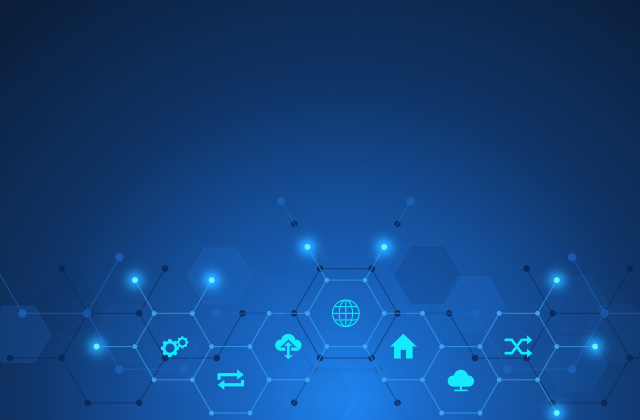
This background is drawn by a WebGL 2 fragment shader. Its source:

```glsl
#version 300 es
precision highp float;

uniform vec2 u_resolution;
out vec4 fragColor;

// Lengths are fractions of the canvas height
const vec2 CENTER = vec2(0.8234, 0.254);
const vec2 GLOW_CENTER = vec2(0.813, 0.045);
const float CELL_SIDE = 0.0913;
const float DARK_SIDE = 0.123;
const float BLUE_SIDE = 0.154;
const float PANEL_SIDE = 0.0775;
const float ICON_SIZE = 0.0317;
const float LINE = 0.0013;
const float GRAIN = 0.006;
const vec3 NIGHT = vec3(0.04, 0.12, 0.235);
const vec3 NAVY = vec3(0.06, 0.205, 0.405);
const vec3 ROYAL = vec3(0.08, 0.30, 0.59);
const vec3 AZURE = vec3(0.095, 0.385, 0.74);
const vec3 CORE = vec3(0.13, 0.56, 1.0);
const vec3 DARK_NET = vec3(0.03, 0.13, 0.31);
const vec3 BLUE_NET = vec3(0.11, 0.40, 0.76);
const vec3 SKY = vec3(0.24, 0.67, 0.95);
const vec3 CYAN = vec3(0.08, 0.92, 0.98);

// Links of the right half, in half sides and half heights of a hexagon
const vec4 LINKS[9] = vec4[9](
  vec4(1, 1, 2, 2), vec4(2, 0, 4, 0), vec4(4, 0, 5, -1),
  vec4(5, -1, 7, -1), vec4(7, -1, 8, 0), vec4(8, 0, 7, 1),
  vec4(8, 0, 10, 0), vec4(10, 0, 11, 1), vec4(1, -1, 2, -2));

// Panels: center and strength, negative for shade
const vec3 PANELS[12] = vec3[12](
  vec3(0.524, 0.343, 0.9), vec3(0.655, 0.276, 0.3), vec3(1.125, 0.274, 0.9),
  vec3(1.018, 0.345, -0.4), vec3(0.044, 0.204, 0.6), vec3(0.159, 0.274, -0.2),
  vec3(1.369, 0.276, 0.3), vec3(1.369, 0.133, 0.4), vec3(0.417, 0.133, 0.3),
  vec3(0.764, 0.058, 0.5), vec3(0.298, 0.206, 0.25), vec3(1.468, 0.206, 0.25));

float hash(vec2 p) { return fract(sin(dot(p, vec2(127.1, 311.7))) * 43758.5453); }
float fill(float d) { return clamp(0.5 - d * u_resolution.y, 0.0, 1.0); }
float box(vec2 p, vec2 b) { vec2 d = abs(p) - b; return max(d.x, d.y); }
float segment(vec2 p, vec2 a, vec2 b) {
  vec2 ab = b - a;
  return length(p - a - ab * clamp(dot(p - a, ab) / dot(ab, ab), 0.0, 1.0));
}
float hexagon(vec2 p, float side) {
  p = abs(p);
  return max(p.y, dot(p, vec2(0.866, 0.5))) - 0.866 * side;
}
float corners(vec2 p, float side) {
  p = abs(p);
  return min(length(p - vec2(side, 0.0)), length(p - side * vec2(0.5, 0.866)));
}
vec2 lattice(vec2 v, float side) { return v * side * vec2(0.5, 0.866); }

// Line and node distances of a mirrored network
vec2 network(vec2 p, float side) {
  vec2 d = vec2(abs(hexagon(p, side)), corners(p, side));
  for (int i = 0; i < 9; i++) {
    vec2 a = lattice(LINKS[i].xy, side), b = lattice(LINKS[i].zw, side);
    d = min(d, vec2(segment(p, a, b), min(length(p - a), length(p - b))));
  }
  return d;
}

// Icon parts, in icon half widths
float arrowHead(vec2 p, float len, float w) {
  return max(-len - p.x, (p.x * w + abs(p.y) * len) / length(vec2(len, w)));
}
float gear(vec2 p, float r) {
  float teeth = smoothstep(-0.3, 0.3, cos(8.0 * atan(p.y, p.x)));
  return max(length(p) - r * (0.82 + 0.18 * teeth), r * 0.5 - length(p));
}
float cloud(vec2 p) {
  float puffs = min(length(p - vec2(0, 0.2)) - 0.55, length(vec2(abs(p.x) - 0.57, p.y + 0.1)) - 0.42);
  return min(puffs, box(p + vec2(0, 0.3), vec2(0.6, 0.22)));
}
float icon(int k, vec2 q) {
  if (k == -3) return min(gear(q + vec2(0.25, 0.12), 0.68), gear(q - vec2(0.69, 0.31), 0.45));
  if (k == -2) { // repeat arrows
    if (q.y < 0.0) q = -q;
    float bar = min(segment(q, vec2(-0.88, 0.1), vec2(-0.88, 0.38)), segment(q, vec2(-0.88, 0.38), vec2(0.5, 0.38)));
    return min(bar - 0.12, arrowHead(q - vec2(0.98, 0.38), 0.5, 0.38));
  }
  if (k == -1) { // cloud with transfer arrow
    vec2 a = q + vec2(0, 0.3);
    float arrow = min(box(a, vec2(0.1, 0.5)), arrowHead(vec2(abs(a.y) - 0.65, a.x), 0.3, 0.32));
    return min(max(cloud(q - vec2(0, 0.2)), 0.12 - arrow), arrow);
  }
  if (k == 0) { // globe
    float r = length(q), grid = min(min(abs(q.x), abs(q.y)), abs(abs(q.y) - 0.5));
    grid = min(grid, abs(length(q * vec2(2, 1)) - 1.0) * 0.6);
    return min(abs(r - 1.0), max(grid, r - 1.0)) - 0.04;
  }
  if (k == 1) { // house
    float walls = min(arrowHead(vec2(q.y - 0.95, q.x), 0.95, 1.0), box(q + vec2(0, 0.4), vec2(0.7, 0.5)));
    return max(walls, -box(q + vec2(0, 0.6), vec2(0.2, 0.35)));
  }
  if (k == 2) return min(cloud(q), min(box(q + vec2(0, 0.65), vec2(0.08, 0.2)), box(q + vec2(0, 0.8), vec2(0.5, 0.06))));
  q.y = abs(q.y); // shuffle arrows
  float path = min(segment(q, vec2(-0.95, 0.5), vec2(-0.5, 0.5)), segment(q, vec2(-0.5, 0.5), vec2(-0.12, 0)));
  path = min(path, min(segment(q, vec2(-0.12, 0), vec2(0.25, 0.5)), segment(q, vec2(0.25, 0.5), vec2(0.7, 0.5))));
  return min(path - 0.1, arrowHead(q - vec2(1.05, 0.5), 0.4, 0.34));
}

void main() {
  vec2 p = gl_FragCoord.xy / u_resolution.y;
  vec2 c = p - CENTER, m = vec2(abs(c.x), c.y);

  // Radial backdrop
  float r = length(p - GLOW_CENTER);
  vec3 color = mix(CORE, AZURE, smoothstep(-0.1, 0.3, r));
  color = mix(color, ROYAL, clamp((r - 0.27) / 0.23, 0.0, 1.0));
  color = mix(color, NAVY, clamp((r - 0.5) / 0.25, 0.0, 1.0));
  color = mix(color, NIGHT, clamp((r - 0.75) / 0.45, 0.0, 1.0));

  // Translucent panels
  for (int i = 0; i < 12; i++) {
    float d = hexagon(p - PANELS[i].xy, PANEL_SIDE), s = PANELS[i].z;
    vec3 tint = s > 0.0 ? BLUE_NET : DARK_NET;
    color = mix(color, tint, abs(s) * (0.38 * fill(d) + 0.25 * fill(abs(d) - LINE)));
  }

  // Dark and blue networks
  vec2 net = network(m, DARK_SIDE), ring = m - lattice(vec2(9, -1), DARK_SIDE);
  vec2 tail = lattice(vec2(13, -1), DARK_SIDE);
  net.x = min(net.x, min(abs(hexagon(ring, DARK_SIDE)), segment(m, lattice(vec2(11, -1), DARK_SIDE), tail)));
  net.y = min(net.y, min(corners(ring, DARK_SIDE), length(m - tail)));
  color = mix(color, DARK_NET, max(0.5 * fill(net.x - LINE), 0.75 * fill(net.y - 0.0078)));
  net = network(m, BLUE_SIDE);
  color = mix(color, BLUE_NET, max(0.55 * fill(net.x - LINE), 0.7 * fill(net.y - 0.0098)));

  // Bright chain of cells
  vec2 chain = vec2(1.0);
  float symbol = 1.0;
  for (int k = -3; k <= 3; k++) {
    float drop = 2.0 - abs(abs(float(k)) - 2.0);
    vec2 q = c - lattice(vec2(3.0 * float(k), -drop), CELL_SIDE);
    chain = min(chain, vec2(abs(hexagon(q, CELL_SIDE)), corners(q, CELL_SIDE)));
    symbol = min(symbol, icon(k, q / ICON_SIZE) * ICON_SIZE);
  }

  // Spurs with glowing tips
  vec4 sideSpur = c.x < 0.0 ? vec4(8, 0, 7, 1) : vec4(10, -2, 11, -3);
  vec4 spurs[4] = vec4[4](vec4(1, 1, 2, 2), vec4(10, 0, 11, 1), vec4(11, -1, 13, -1), sideSpur);
  float tip = 1.0;
  for (int i = 0; i < 4; i++) {
    vec2 end = lattice(spurs[i].zw, CELL_SIDE);
    chain.x = min(chain.x, segment(m, lattice(spurs[i].xy, CELL_SIDE), end));
    tip = min(tip, length(m - end));
  }
  color += vec3(0.06, 0.34, 0.42) * exp(-tip * tip / 0.0005);
  color = mix(color, SKY, max(0.6 * fill(chain.x - LINE), 0.9 * fill(chain.y - 0.0058)));
  color = mix(color, vec3(0.4, 0.95, 1.0), fill(tip - 0.0068));
  color = mix(color, CYAN, fill(symbol));

  color += GRAIN * (hash(gl_FragCoord.xy) - 0.5);
  fragColor = vec4(color, 1.0);
}
```
